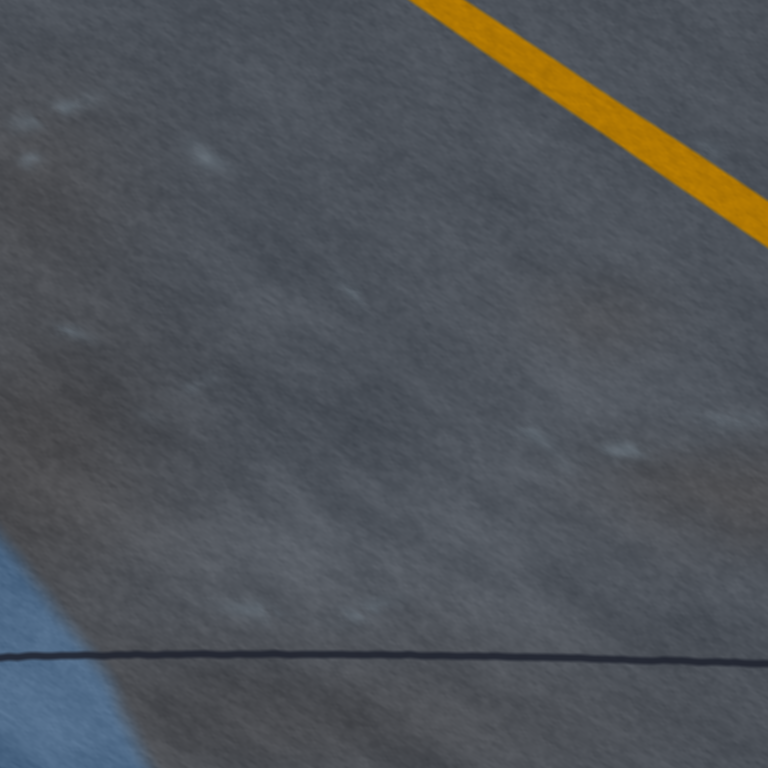
Write a Shadertoy shader that draws this texture.

```glsl
// Worn grey pavement with a yellow painted stripe, a dark seam and a blue corner patch.
#define ASPHALT vec3(0.298, 0.320, 0.352)
#define BROWN vec3(0.292, 0.292, 0.302)
#define PALE vec3(0.405, 0.445, 0.480)
#define BLUE vec3(0.300, 0.405, 0.520)
#define YELLOW vec3(0.690, 0.470, 0.010)
#define SEAM vec3(0.125, 0.140, 0.185)
#define GRAIN_ANGLE -0.55
#define GRAIN_AMOUNT 0.075
#define MOTTLE_AMOUNT 0.085
#define SCUFFS 12

float hash(vec2 p) {
    vec3 q = fract(vec3(p.xyx) * 0.1031);
    q += dot(q, q.yzx + 33.33);
    return fract((q.x + q.y) * q.z);
}

float noise(vec2 p) {
    vec2 i = floor(p), f = fract(p);
    f = f * f * (3.0 - 2.0 * f);
    return mix(mix(hash(i), hash(i + vec2(1, 0)), f.x),
               mix(hash(i + vec2(0, 1)), hash(i + vec2(1, 1)), f.x), f.y);
}

float fbm(vec2 p) {
    float sum = 0.0, amp = 0.5;
    for (int i = 0; i < 5; i++) {
        sum += amp * noise(p);
        p = mat2(1.6, 1.2, -1.2, 1.6) * p + 7.3;
        amp *= 0.5;
    }
    return sum;
}

vec2 rotate(vec2 p, float a) {
    float c = cos(a), s = sin(a);
    return vec2(c * p.x + s * p.y, c * p.y - s * p.x);
}

// Soft elliptical spot
float blob(vec2 p, vec2 centre, vec2 radius) {
    vec2 d = (p - centre) / radius;
    return exp(-dot(d, d));
}

// Pale scuffs: centre, half length, angle
float scuffs(vec2 p) {
    vec4 marks[SCUFFS] = vec4[](
        vec4(0.35, 0.205, 0.055, -0.20), vec4(0.48, 0.207, 0.040, 0.25),
        vec4(0.09, 0.570, 0.035, -0.25), vec4(0.27, 0.793, 0.028, -0.60),
        vec4(0.04, 0.785, 0.018, 0.10), vec4(0.92, 0.807, 0.022, -0.40),
        vec4(0.82, 0.410, 0.075, 0.22), vec4(0.95, 0.457, 0.045, -0.15),
        vec4(0.23, 0.482, 0.045, 0.45), vec4(0.46, 0.618, 0.035, -0.80),
        vec4(0.67, 0.437, 0.060, -0.50), vec4(0.07, 0.853, 0.070, 0.30));
    float sum = 0.0;
    for (int i = 0; i < SCUFFS; i++) {
        vec2 d = rotate(p - marks[i].xy, marks[i].w);
        sum += blob(d, vec2(0), vec2(marks[i].z, 0.010 + 0.05 * marks[i].z));
    }
    return sum;
}

void mainImage(out vec4 fragColor, in vec2 fragCoord) {
    vec2 uv = fragCoord / iResolution.xy;
    float px = 1.0 / iResolution.y;
    vec2 along = rotate(uv, GRAIN_ANGLE);
    vec2 warp = vec2(fbm(uv * 9.0), fbm(uv * 9.0 + 40.0)) - 0.48;
    vec2 wuv = uv + 0.05 * warp;

    // Broad colour areas
    float brown = blob(wuv, vec2(0.03, 0.40), vec2(0.20, 0.22))
                + 0.7 * blob(wuv, vec2(0.04, 0.77), vec2(0.15, 0.14))
                + 0.9 * blob(wuv, vec2(0.95, 0.36), vec2(0.16, 0.07))
                + 0.7 * blob(wuv, vec2(0.35, 0.06), vec2(0.50, 0.13))
                + 0.5 * blob(wuv, vec2(0.78, 0.59), vec2(0.10, 0.06));
    vec3 col = mix(ASPHALT, BROWN, clamp(brown, 0.0, 1.0));

    // Cloudy wear, stronger toward the lower middle
    float mottle = fbm(along * vec2(6.0, 17.0)) - 0.48;
    float wear = 0.5 + 0.7 * blob(uv, vec2(0.48, 0.30), vec2(0.45, 0.25));
    col += MOTTLE_AMOUNT * 1.6 * mottle * wear;
    col += 0.022 * blob(wuv, vec2(0.45, 0.29), vec2(0.34, 0.12));
    col += 0.025 * blob(wuv, vec2(0.75, 0.47), vec2(0.08, 0.07));

    // Scuffs broken up by noise
    float broken = smoothstep(0.25, 0.70, fbm(along * vec2(18.0, 45.0)));
    col = mix(col, PALE, min(scuffs(uv + 0.035 * warp) * broken, 1.0) * 0.75);

    // Blue patch with a soft curved border
    float border = 0.2 - 0.5 * uv.y - 0.47 * uv.y * uv.y;
    float blue = 1.0 - smoothstep(-0.024, 0.022, uv.x - border + 0.025 * warp.x);
    col = mix(col, BLUE + 0.12 * mottle, blue);

    // Directional grain
    float grain = noise(along * vec2(75.0, 190.0)) + 0.6 * noise(along * vec2(190.0, 330.0)) - 0.8;
    col += GRAIN_AMOUNT * 0.5 * grain;

    // Dark seam
    float seamY = 0.1445 + 0.020 * uv.x - 0.0295 * uv.x * uv.x + 0.002 * (noise(uv.xx * 45.0) - 0.5);
    float seamDist = abs(uv.y - seamY);
    col = mix(col, SEAM, 0.90 * (1.0 - smoothstep(0.0015, 0.0065 + px, seamDist)));

    // Painted stripe, widening to the right
    vec2 stripeDir = normalize(vec2(0.432, -0.292));
    vec2 d = uv - vec2(0.568, 1.0);
    float across = abs(dot(d, vec2(-stripeDir.y, stripeDir.x)));
    float halfWidth = 0.0205 + 0.010 * dot(d, stripeDir) + 0.002 * warp.y;
    float paint = 1.0 - smoothstep(-0.002 - px, 0.002 + px, across - halfWidth);
    col = mix(col, YELLOW + vec3(0.055, 0.04, 0.0) * grain, paint);

    fragColor = vec4(clamp(col, 0.0, 1.0), 1.0);
}
```
